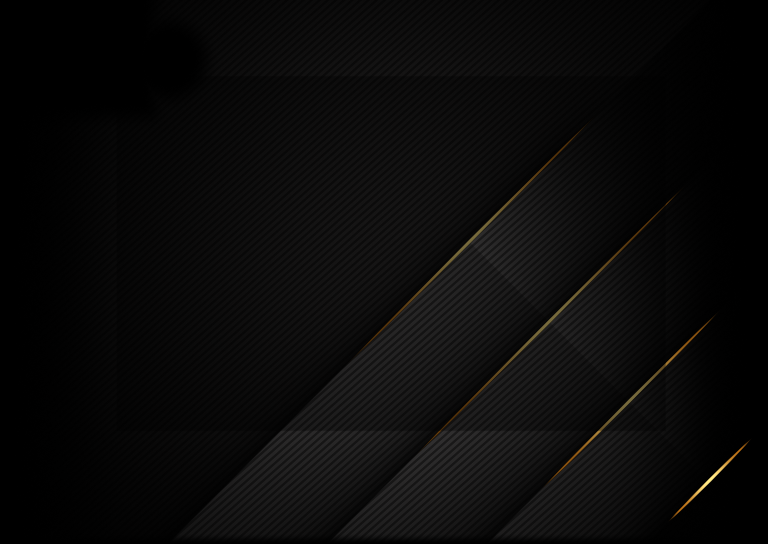
This background is drawn by a WebGL 2 fragment shader. Its source:

```glsl
#version 300 es
precision highp float;
// Dark hatched panels stacked along a diagonal, with tapered gold edges and a shaded frame.
uniform vec2 u_resolution;
out vec4 fragColor;

float boxDistance(vec2 p, vec2 center, vec2 halfSize) {
    vec2 q = abs(p - center) - halfSize;
    return length(max(q, 0.0)) + min(max(q.x, q.y), 0.0);
}

float glow(vec2 p, vec2 center, float falloff) {
    vec2 q = p - center;
    return exp(-falloff * dot(q, q));
}

float hash(vec2 p) {
    return fract(sin(dot(p, vec2(12.9898, 78.233))) * 43758.5453);
}

void main() {
    float pixel = 1.0 / u_resolution.y;
    vec2 p = gl_FragCoord.xy * pixel;
    p.x *= 1.4144 * u_resolution.y / u_resolution.x;
    float across = p.x - p.y;
    float along = p.x + p.y;

    // Backdrop with a soft central light
    vec3 color = vec3(0.122, 0.117, 0.117) * glow(p, vec2(0.735, 0.52), 4.5);

    // Light shared by the raised panels, with a crease across them
    float light = 0.22 * glow(p, vec2(0.8, 0.43), 3.0) * smoothstep(1.4, 1.1, p.x);
    float crease = smoothstep(-pixel, pixel, along - 1.42);
    light *= 1.0 + crease * (0.4 * exp(-7.0 * (along - 1.42)) - 0.12);
    light *= 1.0 - 0.75 * smoothstep(1.5, 2.05, along);

    // Each panel casts a shadow on the one before it
    vec3 gold = vec3(0.0);
    for (int i = 0; i < 4; i++) {
        float n = float(i);
        float d = across - 0.309 - 0.2937 * n;
        float fade = smoothstep(2.1, 1.7, along);
        color *= 1.0 - 0.75 * fade * exp(-max(-d, 0.0) * 22.0);
        float shade = mix(1.0, 0.6, clamp(d / 0.29, 0.0, 1.0)) * (1.0 - 0.09 * n);
        vec3 panel = light * shade * vec3(1.0, 0.975, 0.98);
        if (i == 3) panel *= 0.12;
        color = mix(color, panel, smoothstep(-1.4 * pixel, 1.4 * pixel, d));

        // Tapered metallic edge, brightest at its middle
        float reach = i < 2 ? 0.51 + 0.03 * n : 0.75 - 0.195 * n;
        float t = clamp(1.0 - abs(along - 1.425) / reach, 0.0, 1.0);
        float width = 0.0042 * sqrt(t);
        float line = smoothstep(width + 1.2 * pixel, width - 1.2 * pixel, abs(d));
        vec3 metal = mix(vec3(0.62, 0.37, 0.07), vec3(0.86, 0.77, 0.44), smoothstep(0.35, 1.0, t));
        metal *= i == 3 ? 1.2 : 0.9;
        gold = mix(gold, metal, line * smoothstep(0.0, 0.35, t));
    }

    // Fine diagonal hatching
    float hatch = 0.5 + 0.5 * cos(6.28318 * (p.y - 0.88 * p.x) / 0.0132);
    color *= 0.62 + 0.5 * smoothstep(0.1, 0.7, hatch);

    // Translucent dark frame over the middle
    float frame = boxDistance(p, vec2(0.7205, 0.534), vec2(0.5055, 0.326));
    float inside = smoothstep(pixel, -pixel, frame);
    color *= 1.0 - 0.36 * inside;
    gold *= 1.0 - 0.4 * inside;

    // Black corner and darkened borders
    float corner = boxDistance(p, vec2(0.0, 1.0), vec2(0.27, 0.2));
    corner = min(corner, length(p - vec2(0.31, 0.89)) - 0.055);
    color *= smoothstep(-0.01, 0.04, corner);
    color *= smoothstep(0.0, 0.02, p.y) * smoothstep(0.02, 0.25, p.x);
    color *= smoothstep(1.41, 1.25, p.x);

    // Gold on top, then faint grain against banding
    color = mix(color, gold, smoothstep(0.0, 0.3, gold.r));
    color += (hash(gl_FragCoord.xy) - 0.5) / 255.0;
    fragColor = vec4(max(color, 0.0), 1.0);
}
```
